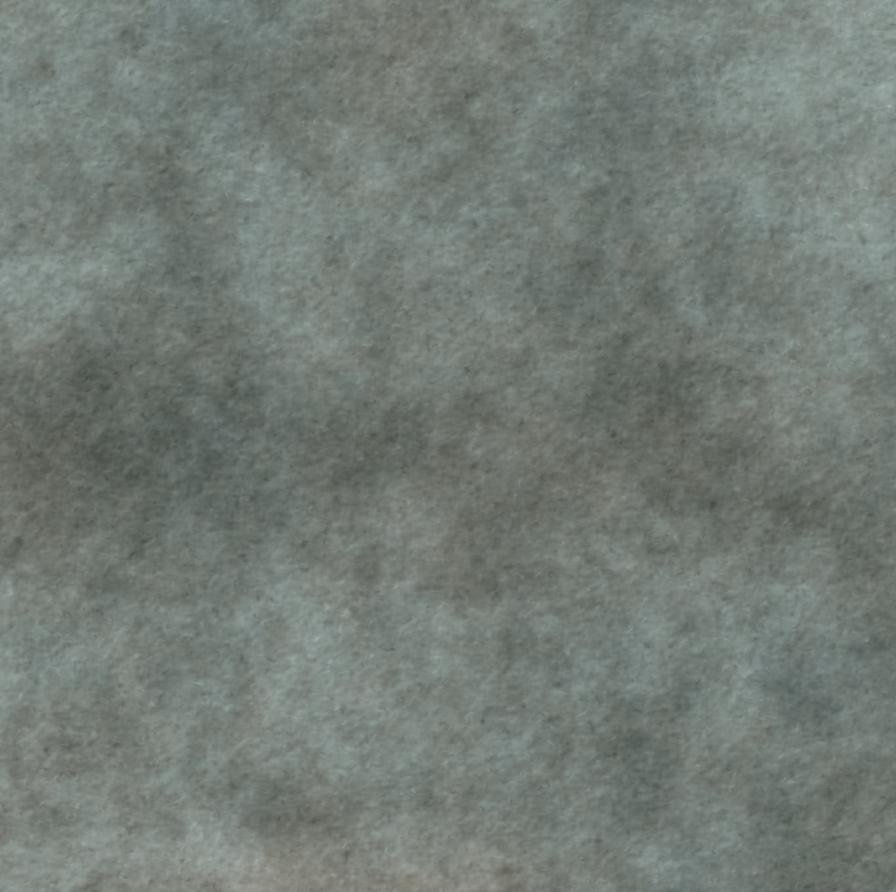
Write a Shadertoy shader that draws this texture.

```glsl
// Weathered grey-green plaster: broad pale and dark stains, fractal mottling,
// fine embossed grain and scattered dark pits and pale flecks.
// One tone value drives a dark-to-pale ramp; slow noise tints it warm or cool.

const vec3 DARK_MOSS = vec3(0.365, 0.392, 0.363);
const vec3 MID_GREY  = vec3(0.450, 0.482, 0.455);
const vec3 PALE_TEAL = vec3(0.535, 0.583, 0.563);
const vec3 WARM_TINT = vec3(0.055, 0.006, -0.012);
const vec3 BLUE_TINT = vec3(-0.022, 0.002, 0.026);

float hash(vec2 p) {
    vec3 q = fract(vec3(p.xyx) * 0.1031);
    q += dot(q, q.yzx + 33.33);
    return fract((q.x + q.y) * q.z);
}

// Smooth value noise centred on zero
float noise(vec2 p) {
    vec2 cell = floor(p), f = fract(p);
    f = f * f * (3.0 - 2.0 * f);
    float low = mix(hash(cell), hash(cell + vec2(1, 0)), f.x);
    float high = mix(hash(cell + vec2(0, 1)), hash(cell + vec2(1, 1)), f.x);
    return mix(low, high, f.y) - 0.5;
}

float fbm(vec2 p, int octaves, float gain) {
    float sum = 0.0, weight = 1.0, total = 0.0;
    for (int i = 0; i < octaves; i++) {
        sum += weight * noise(p);
        total += weight;
        weight *= gain;
        p = mat2(1.6, 1.2, -1.2, 1.6) * p + 17.3;
    }
    return sum / total;
}

// Soft elliptical stain
float stain(vec2 p, vec2 centre, vec2 size) {
    vec2 d = (p - centre) / size;
    return exp(-dot(d, d));
}

// Irregular marks, one chance per jittered grid cell
float marks(vec2 p, float scale, float chance, vec2 stretch, float seed) {
    p *= scale;
    p += 0.6 * vec2(noise(p * 2.3 + seed), noise(p * 2.3 + seed + 40.0));
    vec2 cell = floor(p);
    float result = 0.0;
    for (int y = -1; y <= 1; y++) {
        for (int x = -1; x <= 1; x++) {
            vec2 id = cell + vec2(x, y);
            vec2 jitter = vec2(hash(id + seed), hash(id + seed + 71.0));
            float angle = 0.6 + 1.6 * (hash(id + seed + 23.0) - 0.5);
            float radius = mix(0.15, 0.45, hash(id + seed + 9.0));
            vec2 d = p - id - jitter;
            d = mat2(cos(angle), -sin(angle), sin(angle), cos(angle)) * d / stretch;
            float present = step(hash(id + seed + 131.0), chance);
            float shape = 1.0 - smoothstep(0.1 * radius, radius, length(d));
            result = max(result, present * shape);
        }
    }
    return result;
}

// Broad layout of light and shade
float stains(vec2 p) {
    float pale = stain(p, vec2(0.05, 0.98), vec2(0.30, 0.16))
               + stain(p, vec2(0.95, 0.96), vec2(0.26, 0.16))
               + 1.1 * stain(p, vec2(0.07, 0.64), vec2(0.16, 0.10))
               + 1.2 * stain(p, vec2(0.38, 0.37), vec2(0.12, 0.09))
               + 0.8 * stain(p, vec2(0.38, 0.23), vec2(0.13, 0.09))
               + 0.8 * stain(p, vec2(0.92, 0.34), vec2(0.20, 0.12))
               + 1.1 * stain(p, vec2(0.38, -0.02), vec2(0.26, 0.09));
    float dark = stain(p, vec2(0.14, 0.47), vec2(0.20, 0.09))
               + stain(p, vec2(0.48, 0.54), vec2(0.30, 0.13))
               + 0.8 * stain(p, vec2(0.13, 0.14), vec2(0.13, 0.08))
               + 0.6 * stain(p, vec2(0.62, 0.15), vec2(0.16, 0.10))
               + 0.7 * stain(p, vec2(0.88, 0.47), vec2(0.16, 0.05));
    return pale - 0.9 * dark;
}

// Fine surface relief, lit from the upper left
float relief(vec2 p) {
    vec2 toLight = vec2(-0.0026, 0.0030);
    vec2 scale = vec2(80.0, 100.0);
    return fbm(p * scale, 3, 0.65) - fbm((p + toLight) * scale, 3, 0.65);
}

void mainImage(out vec4 fragColor, in vec2 fragCoord) {
    vec2 uv = fragCoord / iResolution.xy;
    vec2 p = vec2(uv.x * iResolution.x / iResolution.y, uv.y);

    // Large and medium tone
    vec2 warp = vec2(fbm(p * 5.0 + 3.0, 5, 0.6), fbm(p * 5.0 + 57.0, 5, 0.6));
    float tone = 0.066 * stains(uv + 0.24 * warp) - 0.002;
    tone += 0.23 * fbm(p * 5.5 + 0.8 * warp + 11.0, 6, 0.6);
    tone += 0.19 * fbm(p * 26.0 + warp + 83.0, 4, 0.75);

    // Grain, pits and flecks
    tone += 0.110 * relief(p) + 0.050 * noise(p * 170.0);
    tone -= 0.055 * marks(p, 52.0, 0.15, vec2(1.2, 0.9), 5.0);
    tone -= 0.045 * marks(p, 95.0, 0.16, vec2(1.2, 0.8), 211.0);
    tone += 0.045 * marks(p, 75.0, 0.16, vec2(1.5, 0.7), 307.0);

    // Tone ramp and tint
    float level = tone / 0.095;
    vec3 color = MID_GREY + (level < 0.0 ? MID_GREY - DARK_MOSS : PALE_TEAL - MID_GREY) * level;
    float tint = fbm(p * 4.0 + 131.0, 5, 0.6) + 0.5 * fbm(p * 28.0 + 19.0, 3, 0.6);
    color += tint > 0.0 ? WARM_TINT * tint : -BLUE_TINT * tint * 1.5;
    color += 0.9 * WARM_TINT * stain(uv, vec2(0.38, -0.02), vec2(0.24, 0.08));
    fragColor = vec4(clamp(color, 0.0, 1.0), 1.0);
}
```
